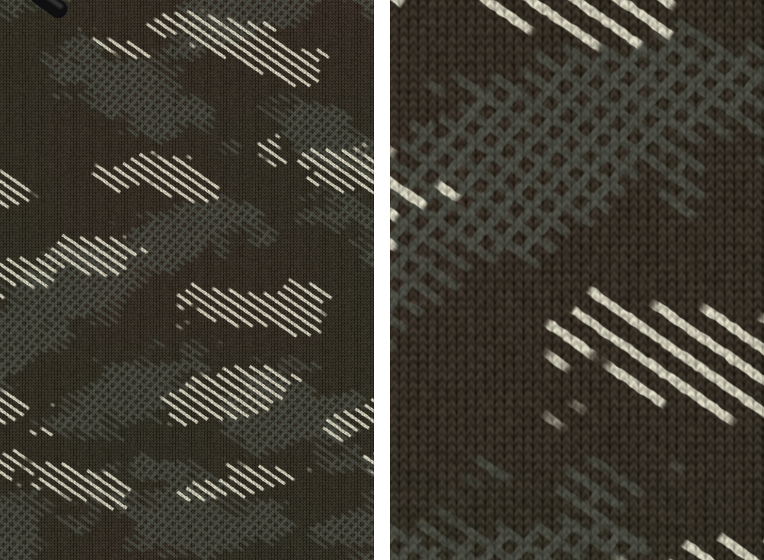
Left: the whole. Right: its middle third, enlarged.
Give the GLSL for this texture, as a Shadertoy shader.

```glsl
// Dark knitted cloth printed with broken camouflage: muted green cross-hatched
// patches below, cream diagonal stripes above. Patches are jittered ellipses with
// noisy rims; every printed line is cut by the patch field along its own axis.

#define STRIPE_ANGLE -0.61
#define CROSS_ANGLE 0.86
#define STRIPE_SPACING 0.0152
#define STRIPE_HALF_WIDTH 0.0027
#define HATCH_SPACING 0.0128
#define HATCH_HALF_WIDTH 0.0027
#define STITCH_SIZE vec2(0.0057, 0.0054)
#define RIM_ROUGHNESS 1.7
#define YARN_DARK vec3(0.105, 0.095, 0.060)
#define YARN_LIGHT vec3(0.235, 0.210, 0.178)
#define GREEN_INK vec3(0.285, 0.295, 0.260)
#define CREAM_INK vec3(0.840, 0.830, 0.750)

float hash(vec2 p) {
    vec3 q = fract(p.xyx * vec3(0.1031, 0.1030, 0.0973));
    q += dot(q, q.yzx + 33.33);
    return fract((q.x + q.y) * q.z);
}

float noise(vec2 p) {
    vec2 i = floor(p), f = fract(p);
    f = f * f * (3.0 - 2.0 * f);
    return mix(mix(hash(i), hash(i + vec2(1, 0)), f.x),
               mix(hash(i + vec2(0, 1)), hash(i + vec2(1, 1)), f.x), f.y);
}

// Positive inside patches: one tilted, jittered ellipse per staggered cell.
float patchField(vec2 p, vec2 cell, vec2 radius, float seed) {
    float field = -9.0;
    vec2 home = floor(p / cell);
    for (int j = -1; j <= 1; j++)
    for (int i = -1; i <= 1; i++) {
        vec2 id = home + vec2(i, j);
        vec2 key = id + seed;
        vec2 jitter = vec2(hash(key), hash(key + 17.3)) - 0.5;
        vec2 centre = id + 0.5 + 0.5 * jitter;
        centre.x += 0.5 * mod(id.y, 2.0);
        vec2 d = p - centre * cell;
        d.y -= d.x * (hash(key + 41.7) - 0.5) * 0.9;
        float size = mix(0.7, 1.3, hash(key + 71.9));
        field = max(field, 1.0 - length(d / (radius * size)));
    }
    vec2 q = p * vec2(15.0, 27.0) + seed;
    float rim = 0.6 * noise(q) + 0.4 * noise(q * 2.3 + 9.0);
    return field + (rim - 0.5) * RIM_ROUGHNESS;
}

float creamField(vec2 p) {
    return patchField(p, vec2(0.334, 0.2), vec2(0.110, 0.034), 23.0);
}

float greenField(vec2 p) {
    return patchField(p + vec2(0.12, 0.09), vec2(0.334, 0.25), vec2(0.125, 0.058), 57.0);
}

// Coverage of parallel lines; onAxis is the nearest point on a line's axis.
float lines(vec2 p, float angle, float spacing, float halfWidth, out vec2 onAxis) {
    vec2 normal = vec2(-sin(angle), cos(angle));
    float v = dot(p, normal);
    float offset = v - (floor(v / spacing) + 0.5) * spacing;
    onAxis = p - normal * offset;
    float soft = 0.6 / iResolution.y + 0.0003;
    float wobble = (noise(p * 240.0) - 0.5) * 0.0012;
    return 1.0 - smoothstep(-soft, soft, abs(offset) - halfWidth + wobble);
}

// Yarn height: V-shaped stitches in vertical columns, with fibre grain.
float knit(vec2 p) {
    vec2 s = p / STITCH_SIZE;
    float side = abs(fract(s.x) - 0.5) * 2.0;
    float column = 1.0 - smoothstep(0.55, 1.0, side);
    float yarn = 0.5 + 0.5 * sin(6.2832 * (s.y + 0.6 * side));
    float grain = noise(p * 430.0) - 0.5;
    return 0.53 * column + 0.47 * yarn + 0.45 * grain;
}

void mainImage(out vec4 fragColor, in vec2 fragCoord) {
    vec2 p = fragCoord / iResolution.y;
    float yarn = knit(p);

    // Bare cloth with a slow drift between olive and brown
    vec3 color = mix(YARN_DARK, YARN_LIGHT, yarn);
    color *= mix(vec3(0.93, 1.03, 0.96), vec3(1.06, 0.97, 0.98), noise(p * 4.0 + 3.0));

    // Green hatch: the first line family reaches past the second at the rims
    vec2 axis;
    float first = lines(p, STRIPE_ANGLE, HATCH_SPACING, HATCH_HALF_WIDTH, axis);
    first *= smoothstep(-0.22, -0.08, greenField(axis)) * 0.85;
    float second = lines(p, CROSS_ANGLE, HATCH_SPACING, HATCH_HALF_WIDTH, axis);
    second *= smoothstep(0.0, 0.14, greenField(axis));
    color = mix(color, GREEN_INK * (0.72 + 0.4 * yarn), max(first, second) * 0.9);

    // Cream stripes
    float stripe = lines(p, STRIPE_ANGLE, STRIPE_SPACING, STRIPE_HALF_WIDTH, axis);
    stripe *= smoothstep(0.0, 0.12, creamField(axis));
    color = mix(color, CREAM_INK * (0.72 + 0.34 * yarn), stripe * 0.95);

    // Black cord tip hanging over the top edge
    vec2 start = vec2(0.070, 1.008), span = vec2(0.034, -0.024);
    vec2 d = p - start;
    d -= span * clamp(dot(d, span) / dot(span, span), 0.0, 1.0);
    float tip = 1.0 - smoothstep(-0.001, 0.0015, length(d) - 0.016);
    float shine = 1.0 - smoothstep(0.0, 0.008, length(d - vec2(0.004, 0.005)));
    color = mix(color, vec3(0.06, 0.06, 0.065) + 0.14 * shine, tip);

    fragColor = vec4(clamp(color, 0.0, 1.0), 1.0);
}
```
